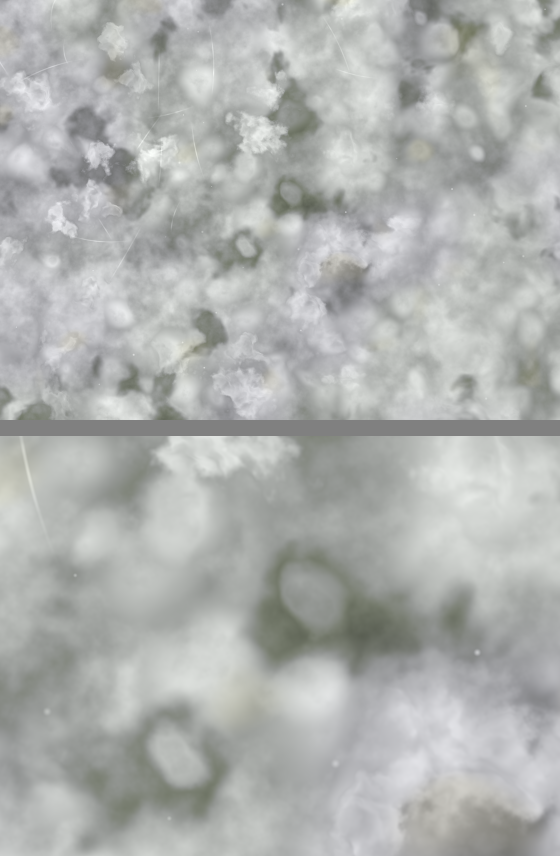
Top: the whole. Bottom: its middle third, enlarged.
A WebGL 2 fragment shader for this texture:

```glsl
#version 300 es
precision highp float;
// Pale fluffy mould: soft overlapping tufts, crumbly clusters, dark gaps and fine threads.

uniform vec2 u_resolution;
out vec4 fragColor;

// Tones
const float BASE_TONE = 0.675;
const float BASE_CONTRAST = 0.45;
const float MEAN_TONE = 0.715;
const float CONTRAST = 1.12;
const float GAP_TONE = 0.46;
const float GAP_OPACITY = 0.85;
const float GRANULE_CONTRAST = 0.17;
const float MOTTLE_CONTRAST = 0.17;
const float FUZZ_CONTRAST = 0.13;
const float THREAD_GAIN = 0.09;

// Scales, in canvas heights
const float DEEP_CELL = 0.15;
const float MID_CELL = 0.105;
const float SMALL_CELL = 0.07;
const float CLUSTER_CELL = 0.15;
const float SPECK_CELL = 0.05;
const float GAP_FREQ = 10.0;
const float MOTTLE_FREQ = 22.0;
const float FUZZ_FREQ = 46.0;
const float GRANULE_FREQ = 64.0;
const float THREAD_WIDTH = 0.0012;
const int THREADS = 20;
const int THREADS_PER_HUB = 5;

// Tints added to the grey tone
const vec3 NEUTRAL_TINT = vec3(-0.003, 0.004, 0.003);
const vec3 OLIVE_TINT = vec3(0.003, 0.012, -0.030);
const vec3 VIOLET_TINT = vec3(0.001, -0.004, 0.013);
const vec3 GREEN_TINT = vec3(-0.003, 0.003, -0.009);
const vec3 CREAM_TINT = vec3(0.018, 0.010, -0.030);

// Integer hash, two values in 0..1
vec2 hash2(ivec2 cell) {
    uvec2 v = uvec2(cell) * 1664525u + 1013904223u;
    v.x += v.y * 1664525u;
    v.y += v.x * 1664525u;
    v ^= v >> 16u;
    v.x += v.y * 1664525u;
    v.y += v.x * 1664525u;
    v ^= v >> 16u;
    return vec2(v & 65535u) / 65535.0;
}

float noise(vec2 p) {
    ivec2 c = ivec2(floor(p));
    vec2 f = fract(p);
    f = f * f * (3.0 - 2.0 * f);
    float low = mix(hash2(c).x, hash2(c + ivec2(1, 0)).x, f.x);
    float high = mix(hash2(c + ivec2(0, 1)).x, hash2(c + ivec2(1, 1)).x, f.x);
    return mix(low, high, f.y);
}

float fbm(vec2 p) {
    float sum = 0.0, amp = 0.5;
    for (int i = 0; i < 4; i++) {
        sum += amp * noise(p);
        p = mat2(1.6, 1.2, -1.2, 1.6) * p + 11.3;
        amp *= 0.5;
    }
    return sum / 0.9375;
}

// Lays scattered tufts over a tone; radii in cells, core = sharp share of the radius.
// Returns the new tone and the coverage.
vec2 tufts(float tone, vec2 p, float cell, vec2 radii, float core, float rough,
           float presence, vec2 tones, float opacity, int seed) {
    vec2 q = p / cell;
    ivec2 c = ivec2(floor(q));
    float cover = 0.0;
    for (int k = 0; k < 9; k++) {
        ivec2 id = c + ivec2(k % 3 - 1, k / 3 - 1) + seed * 131;
        vec2 traits = hash2(id + 4099);
        vec2 chance = hash2(id + 911);
        vec2 center = vec2(id - seed * 131) + hash2(id);
        float radius = mix(radii.x, radii.y, traits.x);
        float d = length(q - center) + rough / cell;
        float a = 1.0 - smoothstep(radius * core, radius, d);
        a *= step(chance.x, presence) * opacity * mix(0.6, 1.0, chance.y);
        tone = mix(tone, mix(tones.x, tones.y, traits.y), a);
        cover = max(cover, a);
    }
    return vec2(tone, cover);
}

// Thin bent threads scattered around a few hubs
float threads(vec2 p, float aspect) {
    float sum = 0.0;
    float width = max(THREAD_WIDTH, 0.6 / u_resolution.y);
    for (int i = 0; i < THREADS; i++) {
        vec2 hub = hash2(ivec2(i / THREADS_PER_HUB, 77)) * vec2(aspect * 0.7, 1.0);
        vec2 shape = hash2(ivec2(i, 301));
        vec2 start = hub + (hash2(ivec2(i, 19)) - 0.5) * 0.3;
        float angle = 6.2832 * shape.x;
        vec2 dir = vec2(cos(angle), sin(angle));
        vec2 rel = p - start;
        float t = dot(rel, dir) / mix(0.06, 0.2, shape.y);
        float side = dot(rel, vec2(-dir.y, dir.x)) - (fract(shape.y * 7.0) - 0.5) * 0.09 * t * t;
        float line = 1.0 - smoothstep(0.0, 2.0 * width, abs(side));
        sum += line * smoothstep(0.0, 0.2, t) * (1.0 - smoothstep(0.5, 1.0, t));
    }
    return min(sum, 1.5) * (0.2 + noise(p * 75.0));
}

void main() {
    vec2 p = gl_FragCoord.xy / u_resolution.y;
    float aspect = u_resolution.x / u_resolution.y;
    float focus = 1.0 - 0.6 * smoothstep(0.35, 0.9, p.x / aspect);
    vec2 warped = p + 0.03 * (vec2(noise(p * 16.0), noise(p * 16.0 + 37.0)) - 0.5);
    float mottle = fbm(warped * MOTTLE_FREQ + 70.0) - 0.5;
    float fuzz = fbm(p * FUZZ_FREQ) - 0.5;
    float ragged = (mottle * 0.12 + fuzz * 0.08) * focus;

    // Blurred depth
    float tone = BASE_TONE + BASE_CONTRAST * (fbm(p * 7.0 + 5.0) - 0.5);
    tone = tufts(tone, warped, DEEP_CELL, vec2(0.3, 0.6), 0.15, 0.0, 0.8, vec2(0.60, 0.82), 0.6, 1).x;
    tone = tufts(tone, warped, MID_CELL, vec2(0.35, 0.65), 0.3, ragged * 0.3, 0.8, vec2(0.64, 0.92), 0.75, 2).x;

    // Irregular dark gaps, partly hidden by smaller tufts
    float gap = smoothstep(0.55, 0.75, fbm(warped * GAP_FREQ + 21.0) + 0.15 * mottle);
    tone = mix(tone, GAP_TONE, gap * GAP_OPACITY);
    tone = tufts(tone, warped, SMALL_CELL, vec2(0.3, 0.62), 0.3, ragged * 0.3, 0.55, vec2(0.65, 0.94), 0.65, 3).x;

    // Crumbly clusters nearer to focus
    vec2 front = tufts(tone, warped, CLUSTER_CELL, vec2(0.2, 0.46), mix(0.15, 0.4, focus),
                       ragged, 0.55, vec2(0.80, 0.93), 0.8, 4);
    vec2 crumb = p * GRANULE_FREQ + 4.0 * mottle;
    float granule = noise(crumb) + 0.5 * noise(crumb * 2.1 + 9.0) - 0.75;
    tone = front.x + granule * GRANULE_CONTRAST * front.y * focus;

    // Mottling, fine fuzz, threads and bright specks
    tone += mottle * MOTTLE_CONTRAST + fuzz * FUZZ_CONTRAST * (0.2 + focus);
    tone += THREAD_GAIN * threads(p, aspect) * focus;
    tone = tufts(tone, p, SPECK_CELL, vec2(0.04, 0.09), 0.0, 0.0, 0.06, vec2(0.88, 0.96), 0.6, 5).x;
    tone = MEAN_TONE + CONTRAST * (tone - MEAN_TONE);

    // Tints
    float hue = smoothstep(0.3, 0.7, noise(p * 5.0 + 60.0) + 0.3 * (p.x / aspect - 0.5));
    float cream = smoothstep(0.76, 0.95, noise(warped * 11.0 + 90.0));
    vec3 color = tone + NEUTRAL_TINT + mix(VIOLET_TINT, GREEN_TINT, hue);
    color += OLIVE_TINT * (1.0 - smoothstep(0.44, 0.6, tone)) * (0.3 + 0.8 * hue);
    color += CREAM_TINT * cream;
    fragColor = vec4(clamp(color, 0.0, 1.0), 1.0);
}
```
